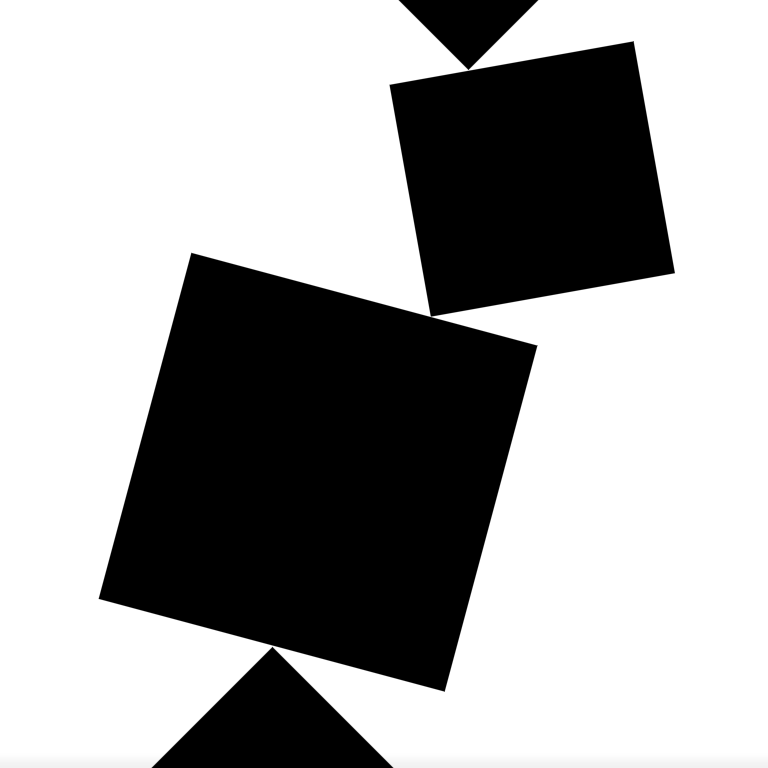
Give the GLSL for this background, as a WebGL 1 fragment shader.

```glsl
precision highp float;
// Draws a stack of tilted black squares balanced corner to edge on white paper.

uniform vec2 u_resolution;

const vec3 PAPER = vec3(1.0);
const vec3 PAPER_SHADE = vec3(0.945);
const vec3 INK = vec3(0.0);
const float SHADE_HEIGHT = 0.022;

// Two tilted blocks: center, half size, counterclockwise tilt in degrees
const vec2 LARGE_CENTER = vec2(0.4141, 0.3851);
const vec2 LARGE_HALF = vec2(0.2332);
const float LARGE_TILT = -15.0;
const vec2 SMALL_CENTER = vec2(0.6930, 0.7669);
const vec2 SMALL_HALF = vec2(0.1614, 0.1533);
const float SMALL_TILT = 10.1;

// Two diamonds cropped by the canvas: visible tip and half side
const vec2 LOWER_TIP = vec2(0.3548, 0.1576);
const vec2 UPPER_TIP = vec2(0.6100, 0.9089);
const float DIAMOND_HALF = 0.2;

// Signed distance to a rotated rectangle
float tiltedBox(vec2 p, vec2 center, vec2 halfSize, float tilt) {
  float a = radians(tilt);
  float c = cos(a);
  float s = sin(a);
  vec2 q = p - center;
  q = vec2(c * q.x + s * q.y, c * q.y - s * q.x);
  vec2 d = abs(q) - halfSize;
  return length(max(d, 0.0)) + min(max(d.x, d.y), 0.0);
}

// Diamond hanging from its tip; side is 1.0 above the tip, -1.0 below
float diamond(vec2 p, vec2 tip, float side) {
  vec2 center = tip + vec2(0.0, side * sqrt(2.0) * DIAMOND_HALF);
  return tiltedBox(p, center, vec2(DIAMOND_HALF), 45.0);
}

void main() {
  // Centered square units, 0 to 1 across the shorter side
  float scale = min(u_resolution.x, u_resolution.y);
  vec2 p = (gl_FragCoord.xy - 0.5 * u_resolution) / scale + 0.5;
  float pixel = 1.0 / scale;

  // Paper with a faint shade along the lower edge
  float shade = 1.0 - smoothstep(0.0, SHADE_HEIGHT, p.y);
  vec3 color = mix(PAPER, PAPER_SHADE, shade);

  // Union of the four shapes
  float d = tiltedBox(p, LARGE_CENTER, LARGE_HALF, LARGE_TILT);
  d = min(d, tiltedBox(p, SMALL_CENTER, SMALL_HALF, SMALL_TILT));
  d = min(d, diamond(p, LOWER_TIP, -1.0));
  d = min(d, diamond(p, UPPER_TIP, 1.0));

  float ink = 1.0 - smoothstep(-0.75 * pixel, 0.75 * pixel, d);
  gl_FragColor = vec4(mix(color, INK, ink), 1.0);
}
```
